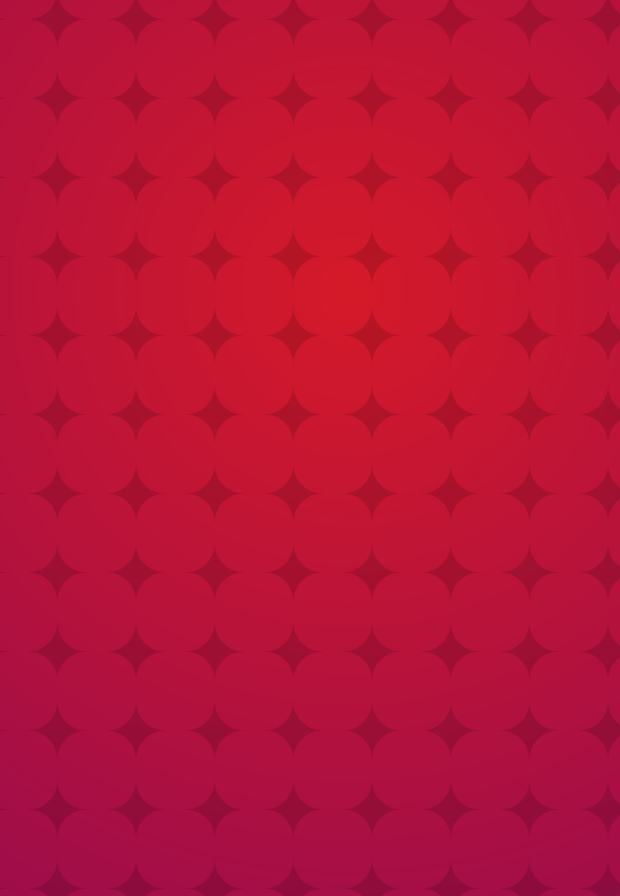
A WebGL 2 fragment shader for this pattern:

```glsl
#version 300 es
precision highp float;
// Grid of dark four-pointed stars on a red radial gradient fading to magenta.

uniform vec2 u_resolution;
out vec4 fragColor;

// Lengths are fractions of the canvas height
const vec2 PITCH = vec2(0.0878, 0.0882);
const vec2 FIRST_STAR = vec2(0.0640, 0.9785);
const float STAR_REACH = 0.37; // centre to tip, in cells
const float STAR_SHADE = 0.86;

const vec2 GLOW_CENTRE = vec2(0.390, 0.675);
const float GLOW_RADIUS = 0.78;
const vec3 GLOW_RED = vec3(0.835, 0.100, 0.160);
const vec3 EDGE_MAGENTA = vec3(0.620, 0.050, 0.290);

// Star bounded by four quarter circles that curve inwards
float starDistance(vec2 p, float reach) {
    vec2 q = abs(p);
    float arcs = reach - length(q - reach);
    float box = max(q.x, q.y) - reach;
    return max(arcs, box);
}

// Cell coordinates centred on the nearest star
vec2 repeatCell(vec2 p, vec2 origin, vec2 pitch) {
    return fract((p - origin) / pitch + 0.5) - 0.5;
}

vec3 radialGradient(vec2 p, vec2 centre, float radius, vec3 inner, vec3 outer) {
    float t = clamp(length(p - centre) / radius, 0.0, 1.0);
    return mix(inner, outer, t);
}

float fillMask(float dist, float softness) {
    return 1.0 - smoothstep(-softness, softness, dist);
}

void main() {
    vec2 p = gl_FragCoord.xy / u_resolution.y;

    // Background glow
    vec3 colour = radialGradient(p, GLOW_CENTRE, GLOW_RADIUS, GLOW_RED, EDGE_MAGENTA);

    // Darkened stars, with edges about one pixel soft
    float softness = 0.75 / (u_resolution.y * PITCH.y);
    vec2 cell = repeatCell(p, FIRST_STAR, PITCH);
    float star = fillMask(starDistance(cell, STAR_REACH), softness);
    colour *= mix(1.0, STAR_SHADE, star);

    fragColor = vec4(colour, 1.0);
}
```
